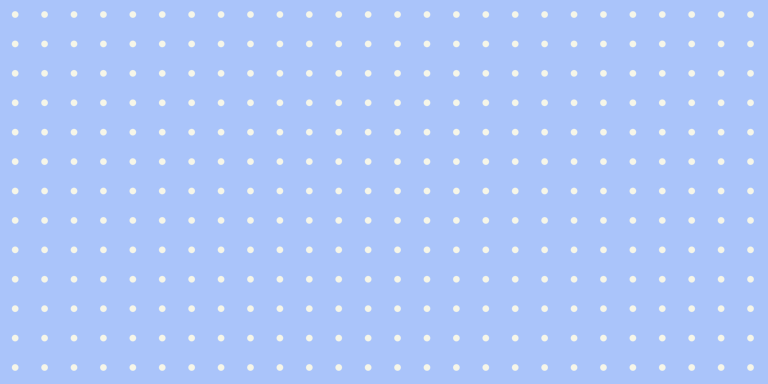
Give the GLSL for this pattern, as a Shadertoy shader.

```glsl
// Small cream polka dots on a flat periwinkle ground, in a square grid of
// 26 by 13. Each pixel is folded into the cell of its nearest dot, and a
// circle distance, smoothed over one pixel, blends the two colours.

float circleDistance(vec2 p, float radius) {
    return length(p) - radius;
}

// Offset from the nearest grid point, for points spaced evenly from first
vec2 nearestGridOffset(vec2 p, vec2 first, float spacing) {
    vec2 cell = (p - first) / spacing;
    return (fract(cell + 0.5) - 0.5) * spacing;
}

void mainImage(out vec4 fragColor, in vec2 fragCoord) {
    // Canvas height is one unit
    vec2 uv = fragCoord / iResolution.y;
    float pixel = 1.0 / iResolution.y;

    // Dot grid, placed from its lower left dot
    vec2 offset = nearestGridOffset(uv, vec2(0.0395, 0.0430), 0.0766);
    float dist = circleDistance(offset, 0.0086);
    float dotMask = 1.0 - smoothstep(-0.75 * pixel, 0.75 * pixel, dist);

    // Cream over periwinkle
    vec3 ground = vec3(0.667, 0.769, 0.98);
    vec3 cream = vec3(0.965, 0.965, 0.91);
    fragColor = vec4(mix(ground, cream, dotMask), 1.0);
}
```
